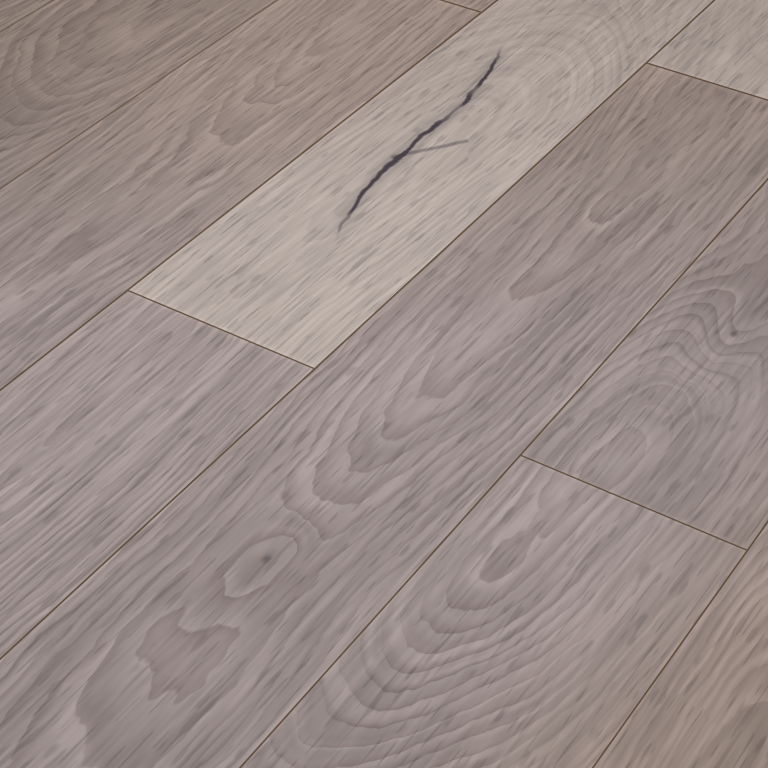
A WebGL 2 fragment shader for this texture:

```glsl
#version 300 es
precision highp float;
// Oak plank floor seen at an angle: a perspective map turns the canvas into
// plank rows laid in half-bond. Each plank gets arched growth rings, fibres,
// pores and a pin knot from hashed noise; one pale plank carries a split.
uniform vec2 u_resolution;
out vec4 outColor;

// Perspective and layout (canvas units, y measured downwards)
const float HORIZON = -1.484;
const float ALONG_VANISH = 2.539;    // x where long seams meet
const float ACROSS_VANISH = -4.271;  // x where end joints meet
const float ROW_ORIGIN = -1.084;
const float ROW_WIDTH = 0.189;
const float ROW_BEND = 0.0075;       // slight lens bend across the rows
const float JOINT_ORIGIN = 2.383;
const float PLANK_LENGTH = 1.764;
const float PLANK_ASPECT = 5.0;
const float SEAM_HALF = 0.0011;
const float JOINT_HALF = 0.0009;

// Wood
const float RING_COUNT = 31.0;
const float RING_DEPTH = 0.34;
const float GRAIN_DEPTH = 0.13;
const float FIBRE_DEPTH = 0.10;
const vec3 COOL_OAK = vec3(0.632, 0.583, 0.578);
const vec3 WARM_OAK = vec3(0.617, 0.553, 0.517);
const vec3 PALE_OAK = vec3(0.718, 0.672, 0.645);
const vec3 RING_COLOR = vec3(0.400, 0.340, 0.330);
const vec3 SEAM_COLOR = vec3(0.330, 0.260, 0.190);
const vec3 KNOT_COLOR = vec3(0.285, 0.255, 0.280);
const vec2 SPLIT_PLANK = vec2(-1.0, 0.0);

float hash(vec2 p) {
  return fract(sin(dot(p, vec2(127.1, 311.7))) * 43758.5453);
}

float noise(vec2 p) {
  vec2 i = floor(p), f = fract(p);
  f = f * f * (3.0 - 2.0 * f);
  return mix(mix(hash(i), hash(i + vec2(1, 0)), f.x),
             mix(hash(i + vec2(0, 1)), hash(i + vec2(1, 1)), f.x), f.y);
}

float fbm(vec2 p) {
  float sum = 0.0, gain = 0.5;
  for (int i = 0; i < 4; i++) {
    sum += gain * noise(p);
    p = p * 2.03 + 17.0;
    gain *= 0.5;
  }
  return sum;
}

// Distance to the segment a-b
float segment(vec2 p, vec2 a, vec2 b) {
  vec2 d = b - a;
  return length(p - a - d * clamp(dot(p - a, d) / dot(d, d), 0.0, 1.0));
}

// Growth rings of a cone cut lengthwise: nested arches around a wandering axis
float ringField(vec2 q, vec2 seed, vec2 knot) {
  float axis = 0.22 + 0.35 * hash(seed) + 0.25 * (noise(vec2(q.y * 0.6, seed.x)) - 0.5);
  float depth = 0.8 * noise(vec2(q.y * 0.65, seed.y));
  float wobble = 0.12 * noise(q * vec2(2.5, 0.9) + seed) + 0.035 * fbm(q * vec2(9.0, 4.5) + seed);
  vec2 k = (q - knot) * vec2(8.0, 3.5);
  return length(vec2(q.x - axis, depth)) + wobble + 0.09 * exp(-dot(k, k));
}

// Dark mineral split: a ragged crack, one side branch and a faint stain
float splitMask(vec2 q) {
  float t = q.y - 0.71;
  float rough = 0.05 * (fbm(q * vec2(4.0, 9.0)) - 0.47);
  float center = 0.53 - 0.156 * t - 0.05 * sin(4.0 * t) + rough;
  float taper = smoothstep(0.0, 0.75, t) * smoothstep(1.6, 0.85, t);
  float width = 0.004 + 0.016 * taper * noise(q * vec2(2.0, 8.0));
  float ends = smoothstep(-0.05, 0.12, t) * smoothstep(1.62, 1.4, t);
  float main = ends * smoothstep(width + 0.010, width * 0.4, abs(q.x - center));
  main *= 0.45 + 0.55 * smoothstep(0.2, 0.6, noise(q * vec2(14.0, 11.0)));
  float branch = segment(q + 2.0 * rough, vec2(0.40, 1.29), vec2(0.60, 1.53));
  float halo = 0.16 * ends * exp(-pow((q.x - center) / 0.045, 2.0));
  return clamp(0.85 * main + 0.4 * smoothstep(0.022, 0.004, branch) + halo, 0.0, 1.0);
}

void main() {
  vec2 p = gl_FragCoord.xy / u_resolution;
  p.y = 1.0 - p.y;
  float pixel = 1.0 / u_resolution.y;

  // Floor coordinates: x counts rows, y counts plank lengths
  vec2 fromVanish = (p.x - vec2(ALONG_VANISH, ACROSS_VANISH)) / (p.y - HORIZON);
  vec2 tile = (fromVanish - vec2(ROW_ORIGIN, JOINT_ORIGIN)) / vec2(ROW_WIDTH, PLANK_LENGTH);
  tile.x += ROW_BEND * tile.x * tile.x;
  vec2 slope = vec2(length(vec2(dFdx(tile.x), dFdy(tile.x))),
                    length(vec2(dFdx(tile.y), dFdy(tile.y)))) / pixel;
  float seamFade = mix(0.4, 0.8, smoothstep(-2.6, -0.8, tile.x));
  tile.y -= 0.5 * (1.0 - mod(floor(tile.x), 2.0));
  vec2 id = floor(tile), local = fract(tile);
  vec2 q = local * vec2(1.0, PLANK_ASPECT);
  vec2 seed = 60.0 * vec2(hash(id + 3.7), hash(id + 9.2));

  // Plank tone: cool, warmer towards the far edge and near corner, two pale planks
  float warmth = smoothstep(0.55, 0.0, p.y) + smoothstep(1.4, 1.9, p.x + p.y);
  float pale = step(distance(id, vec2(-0.5, 0.0)), 0.6);
  vec3 color = mix(COOL_OAK, WARM_OAK, clamp(warmth, 0.0, 1.0));
  color = mix(color, PALE_OAK, pale * (0.68 + 0.32 * smoothstep(0.0, 0.45, p.y)));
  color *= 0.975 + 0.05 * hash(id + 5.1);
  color *= 1.0 + 0.13 * (fbm(q * vec2(2.6, 0.8) + seed.yx) - 0.47);

  // Rings: slow darkening, crisp return; faded where finer than a pixel
  vec2 knot = vec2(0.2 + 0.6 * hash(id + 1.3), PLANK_ASPECT * (0.15 + 0.7 * hash(id + 2.6)));
  float field = ringField(q, seed, knot);
  float rings = RING_COUNT * field, ringStep = fwidth(rings);
  float phase = fract(rings);
  float ring = phase * phase * smoothstep(0.0, clamp(1.3 * ringStep, 0.08, 0.6), 1.0 - phase);
  ring = mix(ring, 0.27, smoothstep(0.3, 0.8, ringStep));
  float strength = RING_DEPTH * (0.3 + 1.2 * noise(q * vec2(4.0, 1.3) + seed)) * (1.0 - 0.55 * pale);
  color = mix(color, RING_COLOR, ring * strength);

  // Irregular grain following the rings, straight fibres, short open pores
  float grain = noise(vec2(field * 75.0, q.y * 3.0) + seed);
  color *= 1.0 + GRAIN_DEPTH * (1.0 - 0.4 * pale) * (grain - 0.5);
  float fibre = noise(q * vec2(80.0, 7.0) + seed) + 0.5 * noise(q * vec2(38.0, 1.6) + seed.yx);
  color *= 1.0 + FIBRE_DEPTH * (fibre - 0.75);
  color *= 1.0 - 0.10 * smoothstep(0.68, 0.9, noise(q * vec2(95.0, 11.0) + seed.yx));

  // Pin knot and split
  float knotDist = length((q - knot) * vec2(1.0, 0.7)) + 0.03 * (noise(q * 25.0) - 0.5);
  color = mix(color, KNOT_COLOR, 0.5 * smoothstep(0.028, 0.006, knotDist));
  if (id == SPLIT_PLANK) color = mix(color, KNOT_COLOR, splitMask(q));

  // Seams with a faint light bevel, weaker on the far rows
  vec2 edge = min(local, 1.0 - local) / slope - vec2(SEAM_HALF, JOINT_HALF);
  float gap = min(edge.x, edge.y);
  color *= 1.0 + 0.04 * smoothstep(0.005, 0.001, gap);
  color = mix(color, SEAM_COLOR, seamFade * smoothstep(0.6 * pixel, -0.6 * pixel, gap));

  // Soft falloff of light
  vec2 away = p - vec2(0.5, 0.5);
  color *= 1.03 - 0.16 * dot(away, away) - 0.06 * smoothstep(0.6, 0.0, p.x + p.y);
  outColor = vec4(color, 1.0);
}
```
